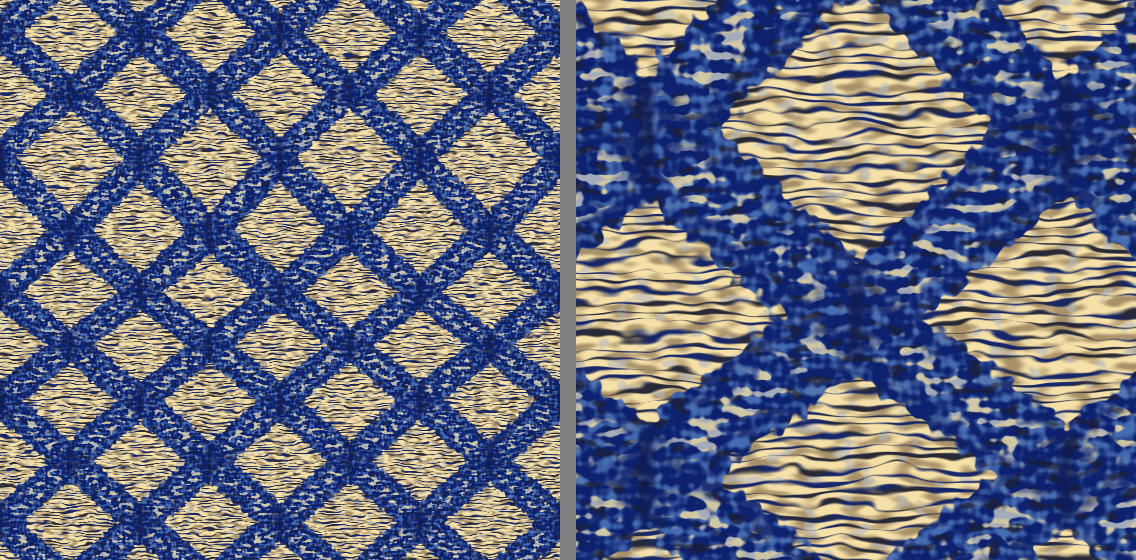
Left: the whole. Right: its middle third, enlarged.
Reproduce this pattern procedurally as a Shadertoy shader.

```glsl
// Woven diamond trellis: cream ribbed lozenges between blue stitched bands.
// A staggered lattice, unevenly spaced vertically, is shaded with stretched
// gradient noise to form wavy threads, short stitches and ragged edges.

vec2 gradientAt(vec2 cell) {
    float angle = 6.2832 * fract(sin(dot(cell, vec2(127.1, 311.7))) * 43758.5);
    return vec2(cos(angle), sin(angle));
}

float gradientNoise(vec2 p) {
    vec2 i = floor(p), f = p - i;
    vec2 s = f * f * f * (f * (f * 6.0 - 15.0) + 10.0);
    vec2 e = vec2(0.0, 1.0);
    float low = mix(dot(gradientAt(i), f),
                    dot(gradientAt(i + e.yx), f - e.yx), s.x);
    float high = mix(dot(gradientAt(i + e.xy), f - e.xy),
                     dot(gradientAt(i + 1.0), f - 1.0), s.x);
    return mix(low, high, s.y);
}

// Horizontal cream threads parted by thin, wandering dark gaps
vec3 creamWeave(vec2 uv) {
    float wave = 1.2 * gradientNoise(uv * vec2(22.0, 60.0))
               + 0.5 * gradientNoise(uv * vec2(60.0, 120.0));
    float ridge = 2.0 * abs(fract(uv.y * 150.0 + wave) - 0.5);
    float gap = smoothstep(0.5, 1.0, ridge + 0.7 * gradientNoise(uv * vec2(28.0, 150.0)));
    float sheen = gradientNoise(uv * vec2(65.0, 175.0) + 31.0);
    vec3 thread = mix(vec3(0.66, 0.57, 0.41), vec3(0.96, 0.88, 0.66),
                      smoothstep(-0.4, 0.15, sheen));
    float grey = smoothstep(0.15, 0.4, gradientNoise(uv * vec2(90.0, 130.0) + 57.0));
    thread = mix(thread, vec3(0.71, 0.73, 0.76), 0.6 * grey);
    vec3 shadow = mix(vec3(0.16, 0.16, 0.21), vec3(0.09, 0.15, 0.41),
                      smoothstep(-0.2, 0.2, gradientNoise(uv * vec2(35.0, 80.0))));
    return mix(thread, shadow, gap);
}

// Blue stitching, with pale flecks along the middle of each band
vec3 blueWeave(vec2 uv, float strip, float node) {
    float dash = gradientNoise(uv * vec2(75.0, 190.0) + 11.0);
    float fine = gradientNoise(uv * vec2(210.0, 130.0) + 73.0);
    float light = smoothstep(-0.2, 0.5, dash + 0.7 * fine - 0.12 * node);
    vec3 col = mix(vec3(0.05, 0.13, 0.43), vec3(0.27, 0.42, 0.69), light);
    float dark = smoothstep(0.12, 0.4, gradientNoise(uv * vec2(85.0, 160.0) + 139.0));
    col = mix(col, vec3(0.11, 0.12, 0.21), 0.75 * dark);
    float fleck = gradientNoise(uv * vec2(62.0, 165.0) + 97.0) + 0.3 * fine;
    vec3 pale = mix(vec3(0.71, 0.73, 0.76), vec3(0.88, 0.83, 0.65),
                    smoothstep(-0.15, 0.15, dash));
    return mix(col, pale, smoothstep(0.06, 0.26, fleck) * mix(0.1, 0.9, strip));
}

void mainImage(out vec4 fragColor, in vec2 fragCoord) {
    vec2 uv = fragCoord / iResolution.y;

    // Staggered lattice, with rows drawn closer or farther apart
    float bulge = (uv.y - 0.525) / 0.15;
    float row = (uv.y + 0.042 + 0.028 * exp(-bulge * bulge)) / 0.1092;
    vec2 p = vec2(uv.x * 8.0, row);
    vec2 lattice = 0.5 * vec2(p.x + p.y, p.x - p.y);
    vec2 cell = floor(lattice + 0.5);
    vec2 q = 2.0 * abs(lattice - cell);
    float dist = max(q.x, q.y);
    float cross = min(q.x, q.y);

    // Lozenge size: one row is larger, the rest vary slightly
    float size = 0.67 + 0.012 * gradientAt(cell).x;
    size += 0.085 * (1.0 - step(0.5, abs(cell.x - cell.y - 7.0)));

    // Toothed outline left by individual stitches
    float ragged = 0.10 * gradientNoise(uv * vec2(135.0, 110.0) + 7.0)
                 + 0.05 * gradientNoise(uv * vec2(40.0, 150.0) + 19.0);
    float soft = 0.012 + 6.0 / iResolution.y;
    float band = smoothstep(-soft, soft, dist + ragged - size);

    // Flecked centre strip, interrupted by solid crossings
    float node = smoothstep(0.58, 0.85, cross + ragged);
    float strip = smoothstep(0.80, 0.88, dist + ragged) * (1.0 - node);
    vec3 blue = blueWeave(uv, strip, node);

    // Dark upright seam through each crossing
    float seam = 1.0 - smoothstep(0.01, 0.06, abs(p.x - floor(p.x + 0.5)));
    blue = mix(blue, vec3(0.06, 0.10, 0.30), 0.65 * seam * node);

    fragColor = vec4(mix(creamWeave(uv), blue, band), 1.0);
}
```
